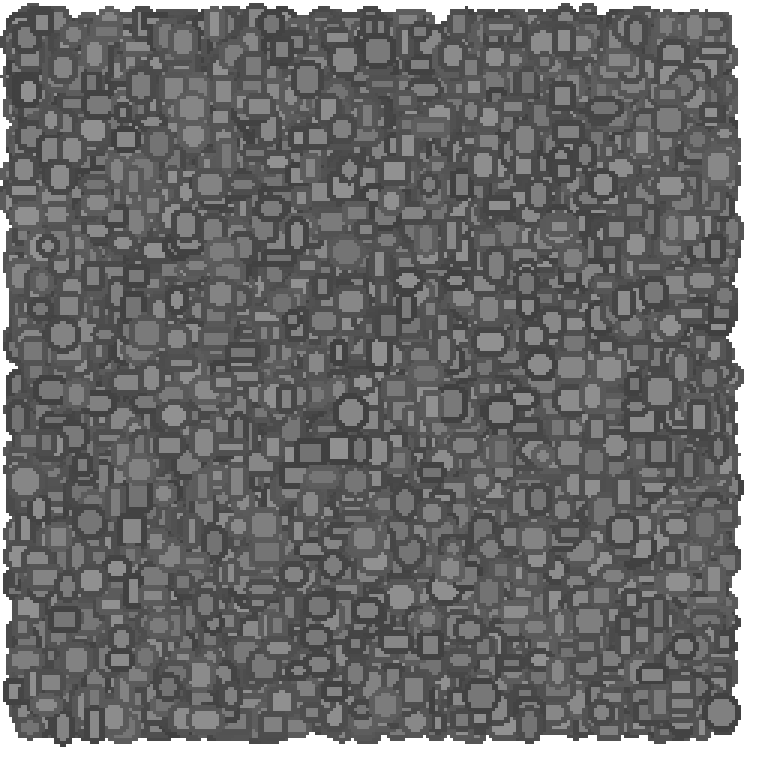
Write a three.js fragment shader that draws this texture.

```glsl
// A square heap of grey pebbles with dark rims on white, in coarse square blocks.
// Each grid cell scatters seven rounded boxes with random rank; at every block
// the highest ranked box that covers it shows its fill or its rim.
varying vec2 vUv;

const float BLOCKS = 256.0;   // blocks across the canvas
const float CELLS = 30.0;     // scatter cells across the heap
const float RIM = 2.0;        // rim width in blocks

vec4 hash4(vec3 key) {
  vec4 q = fract(key.xyzx * vec4(0.1031, 0.1030, 0.0973, 0.1099));
  q += dot(q, q.wzxy + 33.33);
  return fract((q.xxyz + q.yzzw) * q.zywx);
}

// Signed distance to a box whose corners are rounded in proportion to its size
float pebbleDistance(vec2 p, vec2 halfSize) {
  float corner = 0.75 * min(halfSize.x, halfSize.y);
  vec2 q = abs(p) - halfSize + corner;
  return length(max(q, 0.0)) + min(max(q.x, q.y), 0.0) - corner;
}

void main() {
  // Snap to block centres, which gives the stepped outlines
  vec2 block = floor(vUv * BLOCKS) + 0.5;
  vec2 heapCorner = vec2(0.024, 0.053) * BLOCKS;
  float cellSize = 0.922 * BLOCKS / CELLS;
  vec2 home = floor((block - heapCorner) / cellSize);

  float shade = 1.0;
  float topRank = -1.0;

  for (int y = -1; y <= 1; y++) {
    for (int x = -1; x <= 1; x++) {
      vec2 cell = home + vec2(float(x), float(y));
      // Pebble centres stay inside the heap, so its border is bumpy
      if (min(cell.x, cell.y) < 0.0 || max(cell.x, cell.y) >= CELLS) continue;

      for (int i = 0; i < 7; i++) {
        vec3 key = vec3(cell, float(i)) + 1.0;
        vec4 form = hash4(key);
        vec2 centre = heapCorner + (cell + form.xy) * cellSize;
        centre = floor(centre * 2.0) * 0.5;
        float d = pebbleDistance(block - centre, mix(vec2(1.3), vec2(4.5), form.zw));
        if (d > RIM) continue;

        // Rank, rim grey and fill grey
        vec4 look = hash4(key + 57.0);
        if (look.x > topRank) {
          topRank = look.x;
          float rimGrey = mix(0.25, 0.37, look.y);
          float fillGrey = mix(0.45, 0.57, look.z);
          shade = d < 0.0 ? fillGrey : rimGrey;
        }
      }
    }
  }
  gl_FragColor = vec4(vec3(shade), 1.0);
}
```
